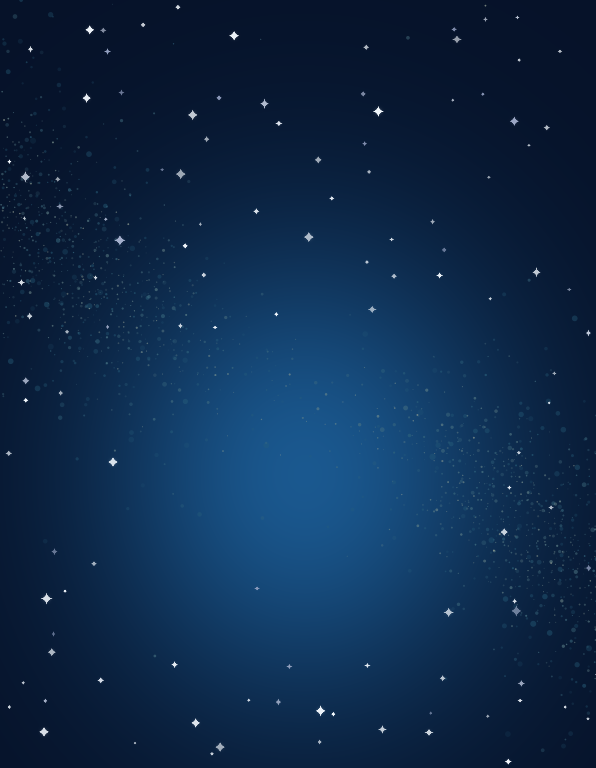
This background is drawn by a Shadertoy shader. Its source:

```glsl
// Night sky: a soft blue glow on navy, crossed by a curved band of dust
// and scattered with four-pointed stars. The glow is a Gaussian; dust and
// stars are jittered grid cells kept or dropped by a density function.

const vec3 NAVY = vec3(0.022, 0.070, 0.160);
const vec3 GLOW_BLUE = vec3(0.102, 0.345, 0.560);
const vec3 DUST_TEAL = vec3(0.150, 0.370, 0.480);
const vec3 DUST_SAND = vec3(0.600, 0.640, 0.580);
const vec3 STAR_WHITE = vec3(0.960, 0.980, 1.000);
const vec3 STAR_LILAC = vec3(0.580, 0.630, 0.760);

// Lengths are fractions of the canvas height.
const vec2 GLOW_CENTER = vec2(0.397, 0.382);
const vec2 GLOW_RADIUS = vec2(0.272, 0.310);
const float BAND_HEIGHT = 0.485;
const float BAND_SLOPE = 0.49;
const float BAND_BEND = 1.10;
const float STAR_POINTINESS = 0.62;

vec3 hash3(vec2 cell, float seed) {
    vec3 q = fract(vec3(cell.xyx + seed * 17.3) * vec3(0.1031, 0.1030, 0.0973));
    q += dot(q, q.yxz + 33.33);
    return fract((q.xxy + q.yzz) * q.zyx);
}

// Gaussian profile around the curved band; it widens towards both ends.
float bandProfile(vec2 p, float spread) {
    float d = p.x - GLOW_CENTER.x;
    float axis = BAND_HEIGHT - BAND_SLOPE * d - BAND_BEND * d * d * d;
    float width = spread * (0.055 + 0.16 * abs(d));
    float offset = (p.y - axis) / width;
    return exp(-offset * offset);
}

// Dust gathers at the ends of the band and thins across the glow.
float bandStrength(vec2 p) {
    return mix(0.22, 1.0, smoothstep(0.06, 0.27, abs(p.x - GLOW_CENTER.x)));
}

// One layer of round flecks; returns coverage and a random tint.
vec2 dustLayer(vec2 p, float cellSize, float maxRadius, float spread,
               float amount, float seed, float pixel) {
    vec2 cell = floor(p / cellSize);
    vec3 place = hash3(cell, seed);
    vec3 look = hash3(cell, seed + 3.0);
    float margin = min(maxRadius / cellSize, 0.45);
    vec2 center = (cell + mix(vec2(margin), vec2(1.0 - margin), place.xy)) * cellSize;
    float density = amount * bandProfile(center, spread) * bandStrength(center);
    float radius = maxRadius * mix(0.35, 1.0, look.x * look.x);
    float fleck = 1.0 - smoothstep(radius - pixel * 0.6, radius + pixel * 0.6,
                                   length(p - center));
    return vec2(fleck * step(place.z, density) * mix(0.3, 1.0, look.y), look.z);
}

// Four-pointed sparkle with concave sides and a faint halo.
float sparkle(vec2 offset, float radius, float pixel) {
    vec2 a = pow(abs(offset) + 1e-5, vec2(STAR_POINTINESS));
    float reach = pow(a.x + a.y, 1.0 / STAR_POINTINESS);
    float body = 1.0 - smoothstep(radius - pixel, radius + pixel, reach);
    float halo = exp(-dot(offset, offset) / (radius * radius * 0.25));
    return min(body + 0.35 * halo, 1.0);
}

// One layer of stars; returns coverage and a random tint.
vec2 starLayer(vec2 p, float cellSize, vec2 radiusRange, float amount,
               float seed, float pixel) {
    vec2 cell = floor(p / cellSize);
    vec3 place = hash3(cell, seed);
    vec3 look = hash3(cell, seed + 5.0);
    vec2 center = (cell + mix(vec2(0.16), vec2(0.84), place.xy)) * cellSize;
    float away = length((center - GLOW_CENTER) * vec2(0.85, 1.1));
    float density = amount * smoothstep(0.08, 0.42, away);
    float radius = mix(radiusRange.x, radiusRange.y, look.x);
    float light = sparkle(p - center, radius, pixel) * mix(0.6, 1.0, look.y);
    return vec2(light * step(place.z, density), look.z);
}

void mainImage(out vec4 fragColor, in vec2 fragCoord) {
    vec2 p = fragCoord / iResolution.y;
    float pixel = 1.0 / iResolution.y;

    // Background glow
    vec2 g = (p - GLOW_CENTER) / GLOW_RADIUS;
    vec3 color = mix(NAVY, GLOW_BLUE, exp(-dot(g, g)));

    // Dust: broad soft teal flecks, then finer and brighter grains
    for (int i = 0; i < 4; i++) {
        float fine = float(i) / 3.0;
        vec2 dust = dustLayer(p, mix(0.018, 0.0075, fine), mix(0.0040, 0.0014, fine),
                              mix(2.0, 0.85, fine), mix(0.42, 0.50, fine),
                              float(i) * 7.0 + 2.0, pixel);
        vec3 tint = mix(DUST_TEAL, DUST_SAND, fine * dust.y);
        color = mix(color, tint, dust.x * mix(0.45, 0.75, fine));
    }

    // Stars: small common ones, then larger rare ones
    for (int i = 0; i < 2; i++) {
        float large = float(i);
        vec2 star = starLayer(p, mix(0.050, 0.090, large),
                              mix(vec2(0.0025, 0.0048), vec2(0.0055, 0.0080), large),
                              mix(0.42, 0.40, large), 41.0 + large * 13.0, pixel);
        vec3 tint = mix(STAR_WHITE, STAR_LILAC, smoothstep(0.6, 0.95, star.y));
        color = mix(color, tint, star.x);
    }

    fragColor = vec4(color, 1.0);
}
```
